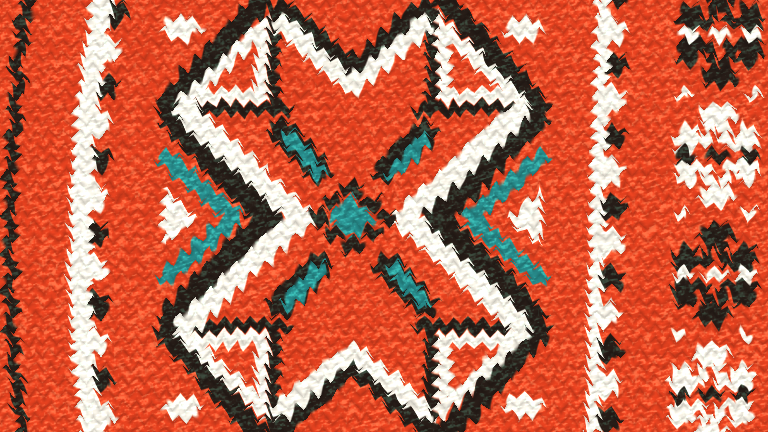
Write a Shadertoy shader that draws this pattern.

```glsl
const vec3 RED = vec3(0.88, 0.25, 0.12);
const vec3 CREAM = vec3(0.98, 0.96, 0.91);
const vec3 COAL = vec3(0.15, 0.11, 0.09);
const vec3 TEAL = vec3(0.15, 0.53, 0.53);
const vec2 STITCH = vec2(0.30, 0.27);

float hash(vec2 p) {
    p = fract(p * vec2(0.1031, 0.1137));
    p += dot(p, p.yx + 33.33);
    return fract((p.x + p.y) * p.x * 17.0);
}

float noise(vec2 p) {
    vec2 i = floor(p), f = fract(p);
    f = f * f * (3.0 - 2.0 * f);
    return mix(mix(hash(i), hash(i + vec2(1, 0)), f.x),
               mix(hash(i + vec2(0, 1)), hash(i + vec2(1, 1)), f.x), f.y);
}

float band(vec2 p, vec2 a, vec2 b, float radius) {
    vec2 ab = b - a;
    float t = clamp(dot(p - a, ab) / dot(ab, ab), 0.0, 1.0);
    return length(p - a - ab * t) - radius;
}

float oval(vec2 p, vec2 radii) {
    return (length(p / radii) - 1.0) * min(radii.x, radii.y);
}

float cornerTriangle(vec2 p, vec2 corner, float reach) {
    vec2 q = p - corner;
    return max(max(-q.x, -q.y), dot(q, vec2(0.69, 0.724)) - reach);
}

void paint(inout vec3 col, vec3 ink, float d) {
    col = mix(col, ink, 1.0 - smoothstep(-0.025, 0.025, d));
}

// Eight-pointed star, folded into one quadrant
void drawStar(inout vec3 col, vec2 p) {
    vec2 q = abs(p);
    float ink = band(q, vec2(1.75, 0.0), vec2(3.78, 2.08), 0.27);
    ink = min(ink, band(q, vec2(1.4, 2.25), vec2(3.75, 2.3), 0.11));
    ink = min(ink, band(q, vec2(1.63, 2.3), vec2(1.65, 4.4), 0.11));
    ink = min(ink, band(q, vec2(3.9, 2.35), vec2(1.95, 4.5), 0.21));
    ink = min(ink, band(q, vec2(0.0, 3.1), vec2(1.5, 4.4), 0.18));
    ink = min(ink, band(q, vec2(0.72, 1.0), vec2(1.5, 1.8), 0.26));
    paint(col, COAL, ink);

    float light = band(q, vec2(1.08, 0.0), vec2(3.48, 2.22), 0.23);
    light = min(light, band(q, vec2(0.0, 2.76), vec2(1.5, 4.03), 0.18));
    float petal = cornerTriangle(q, vec2(1.76, 2.4), 1.36);
    light = min(light, max(petal, -petal - 0.27));
    light = min(light, oval(q - vec2(3.55, 3.95), vec2(0.4, 0.24)));
    light = min(light, max(q.y - (q.x - 3.25) * 0.85, q.x - 3.95));
    paint(col, CREAM, light);

    // Teal leaves, side chevrons and heart of the star
    paint(col, TEAL, band(p, sign(p) * vec2(0.78, 1.0) + vec2(0.08, -0.05),
                          sign(p) * vec2(1.4, 1.7) + vec2(0.08, -0.05), 0.14));
    paint(col, TEAL, band(q, vec2(2.5, 0.05), vec2(3.9, 1.25), 0.16));
    float spots = min(oval(q - vec2(0.0, 0.58), vec2(0.24, 0.15)),
                      oval(q - vec2(0.7, 0.0), vec2(0.2, 0.17)));
    spots = min(spots, oval(q - vec2(0.4, 0.32), vec2(0.2, 0.14)));
    paint(col, COAL, spots);
    paint(col, TEAL, (q.x + q.y - 0.47) * 0.7);
}

// Vertical stripe with alternating cream and coal buds
void drawBorder(inout vec3 col, vec2 p, float width, float period, float phase, float bud) {
    float y = (fract((p.y - phase) / period + 0.5) - 0.5) * period;
    float between = abs(y) - 0.5 * period;
    paint(col, COAL, oval(vec2(p.x - bud - 0.1, between), vec2(0.27, 0.24)));
    float light = abs(p.x) - width;
    light = min(light, oval(vec2(p.x - bud, y), vec2(0.33, 0.28)));
    paint(col, CREAM, light);
}

// Snowflakes whose two colours swap on every repeat
void drawFlakes(inout vec3 col, vec2 p) {
    float row = floor(p.y / 2.5 + 0.5);
    vec2 q = abs(vec2(p.x, p.y - row * 2.5));
    float odd = mod(row, 2.0);
    float flake = oval(q - vec2(0.0, 0.84), vec2(0.37, 0.23));
    flake = min(flake, oval(q - vec2(0.62, 0.34), vec2(0.25, 0.31)));
    flake = min(flake, band(q, vec2(0.08, 0.7), vec2(0.22, 0.3), 0.1));
    flake = min(flake, band(q, vec2(0.2, 0.26), vec2(0.6, 0.2), 0.09));
    paint(col, mix(CREAM, COAL, odd), flake);
    float accent = min(oval(q - vec2(0.65, 0.0), vec2(0.18, 0.15)),
                       oval(q, vec2(0.24, 0.12)));
    paint(col, mix(COAL, CREAM, odd), accent);
    paint(col, CREAM, oval(q - vec2(0.72, 1.25), vec2(0.13, 0.12)));
}

void mainImage(out vec4 fragColor, in vec2 fragCoord) {
    vec2 uv = fragCoord / iResolution.xy * vec2(16.0, 9.0);

    // Stitches give every edge its saw teeth
    vec2 p = uv + 0.10 * (vec2(noise(uv * 3.0), noise(uv * 3.0 + 40.0)) - 0.5);
    float slant = abs(fract(p.x / STITCH.x) - 0.5);
    p.y += (slant - 0.25) * 0.34;
    p.x += (fract(p.y / STITCH.y) - 0.5) * 0.16;

    // Knitted motifs
    vec3 col = RED;
    float bend = uv.y - 4.2;
    float cord = 0.2 + 0.015 * bend * bend + 0.06 * sin(uv.y * 8.0);
    paint(col, COAL, abs(p.x - cord) - 0.11);
    float leftEdge = 1.68 + 0.016 * bend * bend + 0.015 * bend;
    drawBorder(col, p - vec2(leftEdge, 0.0), 0.22, 1.52, 0.35, 0.2);
    float rightEdge = 12.35 + 0.025 * uv.y;
    drawBorder(col, p - vec2(rightEdge, 0.0), 0.13, 1.48, 0.98, 0.18);
    drawStar(col, p - vec2(7.35, 4.46));
    drawFlakes(col, p - vec2(14.8 + 0.025 * uv.y, 0.77));

    // Yarn relief and loose fibres
    float ridge = sin(3.14159 * fract(p.y / STITCH.y));
    float fibre = noise(vec2(uv.x * 9.0 + uv.y * 7.0, uv.y * 24.0 - uv.x * 8.0));
    float grain = noise(uv * 28.0);
    col *= 0.80 + 0.18 * ridge + 0.16 * fibre;
    float sheen = smoothstep(0.5, 0.95, 0.6 * fibre + 0.4 * grain + 0.12 * ridge);
    col += sheen * vec3(0.07, 0.17, 0.14);
    fragColor = vec4(clamp(col, 0.0, 1.0), 1.0);
}
```
